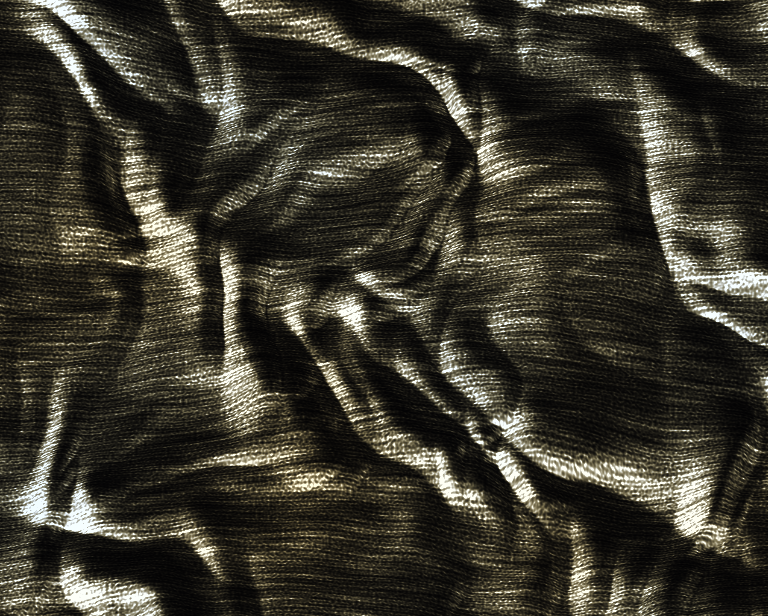
A Shadertoy shader for this texture:

```glsl
#define THREADS 165.0
#define LINE_CONTRAST 0.42
#define STREAK_CONTRAST 1.5
#define GRAIN 1.9
#define FOLD_DEPTH 0.32
#define CREASE_SOFTNESS 0.0011
#define WARP 0.21
#define SLOPE_RANGE 1.3
#define GLOSS 0.66
#define KEY_LIGHT vec2(0.8, 0.6)
#define RIM_LIGHT vec2(-0.6, 0.8)

vec2 hash22(vec2 p) {
    vec3 q = fract(p.xyx * vec3(0.1031, 0.1030, 0.0973));
    q += dot(q, q.yzx + 33.33);
    return fract((q.xx + q.yz) * q.zy);
}

float cornerSlope(vec2 cell, vec2 offset) {
    return dot(2.0 * hash22(cell) - 1.0, offset);
}

// Gradient noise, roughly -0.6 to 0.6
float noise(vec2 p) {
    vec2 i = floor(p), f = p - i;
    vec2 u = f * f * f * (f * (f * 6.0 - 15.0) + 10.0);
    vec2 e = vec2(1.0, 0.0);
    float low = mix(cornerSlope(i, f), cornerSlope(i + e, f - e), u.x);
    float high = mix(cornerSlope(i + e.yx, f - e.yx), cornerSlope(i + 1.0, f - 1.0), u.x);
    return mix(low, high, u.y);
}

// Creased ridge running along a direction
float fold(vec2 p, vec2 along, vec2 freq) {
    vec2 q = vec2(dot(p, along), dot(p, vec2(-along.y, along.x)));
    float n = noise(q * freq + 31.7);
    return -sqrt(n * n + CREASE_SOFTNESS);
}

// Long diagonal folds, upright folds and small wrinkles
float clothHeight(vec2 p) {
    vec2 w = p + WARP * vec2(noise(p * 3.0 + 3.1), noise(p * 3.0 + 17.4));
    w += 0.045 * vec2(noise(p * 8.0 + 8.3), noise(p * 8.0 + 41.9));
    float h = FOLD_DEPTH * fold(w, vec2(0.74, -0.67), vec2(1.9, 5.2));
    h += 0.53 * FOLD_DEPTH * fold(w + 5.3, vec2(0.22, 0.97), vec2(2.6, 8.0));
    h += 0.24 * FOLD_DEPTH * fold(w + 9.1, vec2(0.95, 0.31), vec2(4.0, 11.0));
    return h + 0.045 * noise(w * 10.0 + 12.6);
}

// Maps slope towards a light to an even 0..1 range
float facing(vec2 grad, vec2 light) {
    return 1.0 / (1.0 + exp(1.7 * dot(grad, light) / SLOPE_RANGE));
}

// Fine metallic weave that follows the relief, with sparkle
float weave(vec2 p, float h) {
    vec2 t = vec2(p.x, p.y + 0.15 * h + 0.14 * noise(p * 1.6 + 2.0));
    float wobble = 1.3 * noise(vec2(t.x * 6.0, t.y * 50.0));
    float line = sin(6.28318 * (t.y * THREADS + wobble));
    float streak = noise(vec2(t.x * 11.0, t.y * THREADS * 0.75));
    float grain = noise(t * vec2(210.0, 330.0));
    return 0.9 * exp(LINE_CONTRAST * line + STREAK_CONTRAST * streak + GRAIN * grain);
}

// Dark bronze through olive gold to silver
vec3 metalColor(float lum) {
    vec3 tint = mix(vec3(1.04, 0.97, 0.68), vec3(0.99, 1.0, 0.96), smoothstep(0.3, 0.95, lum));
    return lum * tint + vec3(0.004, 0.003, 0.009);
}

void mainImage(out vec4 fragColor, in vec2 fragCoord) {
    vec2 p = fragCoord / iResolution.y;

    // Relief and its slope
    vec2 e = vec2(0.0015, 0.0);
    float h = clothHeight(p);
    vec2 grad = vec2(clothHeight(p + e) - h, clothHeight(p + e.yx) - h) / e.x;

    // Key light, rim light and cast shadow
    float key = facing(grad, KEY_LIGHT);
    float rim = facing(grad, RIM_LIGHT);
    float blocker = clothHeight(p + 0.04 * KEY_LIGHT) - h;
    float shadow = smoothstep(0.01, 0.07, blocker);
    float patches = noise(p * 5.0 + 55.0);
    float diffuse = 0.05 + 0.33 * key * key * (1.0 + patches);
    float gloss = GLOSS * pow(key, 8.0) * (1.0 + 1.2 * patches) + 0.4 * pow(rim, 10.0);
    float lum = (diffuse + gloss) * (1.0 - 0.5 * shadow);

    // Threads fade a little inside the highlights
    float thread = mix(weave(p, h), 1.0, 0.25 * smoothstep(0.4, 0.9, lum));
    vec3 color = metalColor(min(lum * thread, 1.0));

    // Drift between warm gold and cool steel
    float warmth = noise(p * 3.0 + 90.0);
    color *= 1.0 + warmth * vec3(0.12, 0.03, -0.14);
    fragColor = vec4(clamp(color, 0.0, 1.0), 1.0);
}
```
